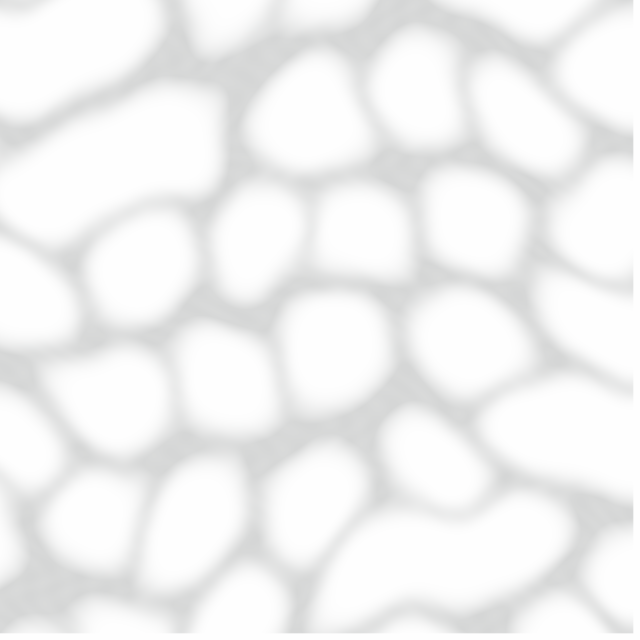
This pattern is drawn by a Shadertoy shader. Its source:

```glsl
// Soft white pebbles, some stretched into capsules, parted by blurred grey gaps.
// Smooth cellular noise: every pebble claims a share of each point, and points
// that are contested by several pebbles turn grey.

#define ROWS 5.3          // pebble rows across the canvas
#define JITTER 0.5        // scatter of the pebble centres
#define MERGE_CHANCE 0.52 // chance that two neighbours fuse into a capsule
#define STRETCH 0.3       // largest stretch of a single pebble
#define SHARPNESS 7.0     // steepness of the pebble edges
#define GAP_RADIUS 0.70   // distance at which the open gap takes over
#define WOBBLE 0.04       // waviness of the outlines
#define TILT 0.17         // slant of the rows, in radians
#define MARGIN 0.009      // white rim at the right and the bottom
#define GAP_COLOR vec3(0.842, 0.846, 0.845)
#define PEBBLE_COLOR vec3(0.996)

vec2 hash2(vec2 p) {
    vec3 q = fract(p.xyx * vec3(0.1031, 0.1030, 0.0973));
    q += dot(q, q.yzx + 33.33);
    return fract((q.xx + q.yz) * q.zy);
}

float segmentDistance(vec2 p, vec2 a, vec2 b) {
    vec2 ab = b - a;
    float t = clamp(dot(p - a, ab) / max(dot(ab, ab), 1e-4), 0.0, 1.0);
    return length(p - a - ab * t);
}

// Weight of one pebble and its square, ready to be summed
vec2 claim(float dist) {
    float w = exp(-SHARPNESS * dist);
    return vec2(w, w * w);
}

// A single pebble, stretched a little in a random direction
vec2 claimSingle(vec2 p, vec2 centre, vec2 seed) {
    vec2 h = hash2(seed);
    float angle = 6.2832 * h.x;
    vec2 arm = 0.5 * STRETCH * h.y * vec2(cos(angle), sin(angle));
    return claim(segmentDistance(p, centre - arm, centre + arm));
}

// 1 inside a pebble, falling towards 0 where several meet
float ownership(vec2 p) {
    vec2 total = vec2(exp(-SHARPNESS * GAP_RADIUS), 0.0);
    for (int j = -2; j <= 2; j++) {
        float row = floor(p.y) + float(j);
        float shift = mod(row, 2.0) * 0.5 + floor(2.0 * hash2(vec2(row, 71.0)).x);
        for (int i = -1; i <= 1; i++) {
            // Each cell is two units wide and holds a pair of centres
            float column = floor((p.x + shift) * 0.5) + float(i);
            vec2 id = vec2(column, row) + 40.0;
            vec2 corner = vec2(column * 2.0 - shift, row);
            vec2 a = corner + vec2(0.5) + JITTER * (hash2(id) - 0.5);
            vec2 b = corner + vec2(1.5, 0.5) + JITTER * (hash2(id + 113.0) - 0.5);

            if (hash2(id + 331.0).x < MERGE_CHANCE) {
                total += claim(segmentDistance(p, a, b));
            } else {
                total += claimSingle(p, a, id + 227.0);
                total += claimSingle(p, b, id + 419.0);
            }
        }
    }
    return total.y / (total.x * total.x);
}

void mainImage(out vec4 fragColor, in vec2 fragCoord) {
    vec2 uv = fragCoord / min(iResolution.x, iResolution.y);

    // Slanted, slowly bending pebble space with gently waving outlines
    float c = cos(TILT), s = sin(TILT);
    vec2 p = mat2(c, -s, s, c) * uv * ROWS + vec2(3.3, 6.7);
    p += 0.16 * sin(p.yx * 1.3 + vec2(0.6, 2.0));
    p += WOBBLE * sin(p.yx * 4.3 + vec2(0.0, 1.7));
    p += 0.5 * WOBBLE * sin(p.yx * 8.9 + vec2(2.1, 0.4));

    // Narrow dark core of the gap, long fade into white
    float fade = 1.0 - clamp((ownership(p) - 0.29) / 0.56, 0.0, 1.0);
    float mottle = sin(p.x * 23.0 + 2.0 * sin(p.y * 11.0)) * sin(p.y * 19.0 + p.x * 7.0);
    float gap = fade * fade * (1.0 + 0.05 * mottle);

    // White rim
    vec2 rim = smoothstep(vec2(0.0), vec2(0.003), vec2(1.0 - MARGIN - uv.x, uv.y - MARGIN));
    gap *= rim.x * rim.y;

    fragColor = vec4(mix(PEBBLE_COLOR, GAP_COLOR, gap), 1.0);
}
```
